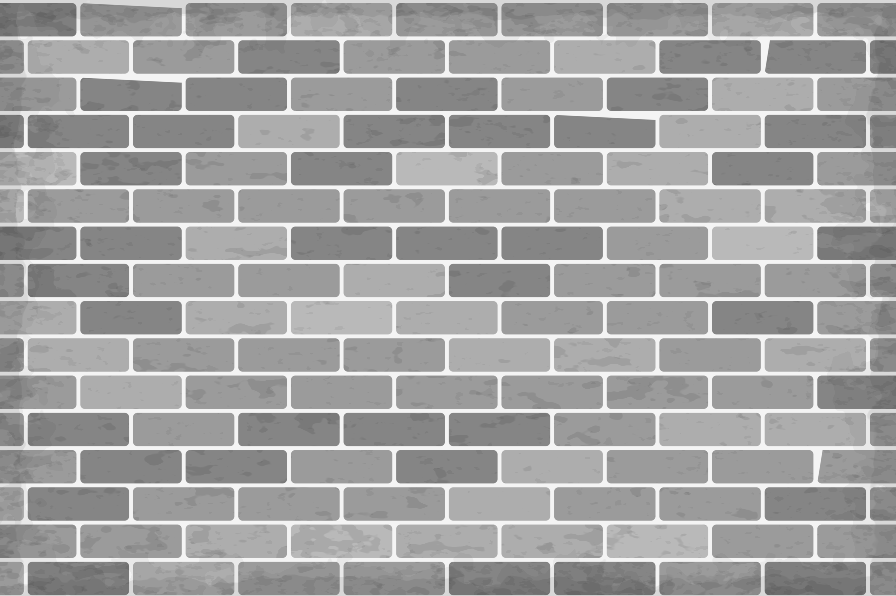
A WebGL 2 fragment shader for this texture:

```glsl
#version 300 es
precision highp float;

uniform vec2 u_resolution;
out vec4 outColor;

// Lengths are in courses: one unit is the height of one brick row.
const vec2 WALL = vec2(24.0, 16.0);
const vec2 PITCH = vec2(2.82, 1.0);
const vec2 FIRST_JOINT = vec2(0.69, 0.03);
const float HALF_JOINT = 0.052;
const float CORNER = 0.12;
const float BROKEN_SHARE = 0.045;
const float CHIP_DEPTH = 0.07;
const vec2 STAIN_SCALE = vec2(1.7, 3.4);
const float STAIN_SOFTNESS = 0.025;
const float GRIME_WIDTH = 0.55;

const vec3 MORTAR = vec3(0.955);
const vec3 BRICK_DARK = vec3(0.520);
const vec3 BRICK_MID = vec3(0.608);
const vec3 BRICK_LIGHT = vec3(0.680);
const vec3 BRICK_PALE = vec3(0.725);

float hash(vec2 p) {
    vec3 q = fract(p.xyx * vec3(0.1031, 0.1030, 0.0973));
    q += dot(q, q.yzx + 33.33);
    return fract((q.x + q.y) * q.z);
}

float noise(vec2 p) {
    vec2 i = floor(p), f = fract(p);
    f = f * f * (3.0 - 2.0 * f);
    return mix(mix(hash(i), hash(i + vec2(1, 0)), f.x),
               mix(hash(i + vec2(0, 1)), hash(i + vec2(1, 1)), f.x), f.y);
}

float fbm(vec2 p) {
    float sum = 0.0, gain = 0.55;
    for (int i = 0; i < 3; i++) {
        sum += gain * noise(p);
        p = mat2(1.7, 1.0, -1.0, 1.7) * p + 17.3;
        gain *= 0.5;
    }
    return sum;
}

float roundBox(vec2 p, vec2 halfSize, float radius) {
    vec2 d = abs(p) - halfSize + radius;
    return length(max(d, 0.0)) + min(max(d.x, d.y), 0.0) - radius;
}

// A slanted cut along one end or one long side of a brick.
float brokenEdge(vec2 p, vec2 halfSize, vec2 id) {
    vec2 side = vec2(hash(id + 41.0), hash(id + 67.0));
    side = mix(vec2(-1.0), vec2(1.0), step(0.5, side));
    bool atEnd = hash(id + 83.0) < 0.5;
    vec2 slope = atEnd ? vec2(1.0, 0.16) : vec2(0.05, 1.0);
    float reach = (atEnd ? halfSize.x : halfSize.y) - CHIP_DEPTH;
    return (dot(p, side * slope) - reach) / length(slope);
}

vec3 brickTone(float pick) {
    if (pick < 0.24) return BRICK_DARK;
    if (pick < 0.74) return BRICK_MID;
    if (pick < 0.92) return BRICK_LIGHT;
    return BRICK_PALE;
}

float patches(float value, float threshold) {
    return smoothstep(-STAIN_SOFTNESS, STAIN_SOFTNESS, value - threshold);
}

void main() {
    vec2 uv = gl_FragCoord.xy / u_resolution;
    vec2 p = vec2(uv.x, 1.0 - uv.y) * WALL;
    float pixel = WALL.y / u_resolution.y;

    // Running bond: alternate rows shift by half a brick
    vec2 cell = (p - FIRST_JOINT) / PITCH;
    float row = floor(cell.y);
    cell.x -= 0.5 * (1.0 - mod(row, 2.0));
    vec2 id = floor(cell) + 20.0;
    vec2 local = (fract(cell) - 0.5) * PITCH;

    // Brick outline, with a few broken ones
    vec2 halfSize = 0.5 * PITCH - HALF_JOINT;
    float dist = roundBox(local, halfSize, CORNER);
    if (hash(id + 29.0) < BROKEN_SHARE)
        dist = max(dist, brokenEdge(local, halfSize, id));
    float brickMask = 1.0 - smoothstep(-0.5 * pixel, 0.5 * pixel, dist);

    // Stains grow denser toward the borders of the wall
    vec2 toBorder = min(p, WALL - p);
    float border = min(toBorder.x, toBorder.y * 1.3);
    float nearBorder = 1.0 - smoothstep(0.3, 2.6, border);
    float wear = hash(id + 53.0);
    float stain = fbm(p * STAIN_SCALE + id * 7.0);
    float level = mix(0.80, 0.60, wear) - 0.10 * nearBorder;
    vec3 brick = brickTone(hash(id));
    brick *= 1.0 - 0.085 * patches(stain, level);
    float fleck = fbm(p * STAIN_SCALE * 2.2 + 61.0);
    brick *= 1.0 - 0.055 * patches(fleck, 0.73 - 0.15 * nearBorder);

    // Ragged grime around the border lies over bricks and joints
    float ragged = fbm(p * 1.6 + 9.0) - 0.5;
    float grime = patches(GRIME_WIDTH + 0.7 * ragged, border);
    grime += 0.6 * patches(GRIME_WIDTH * 1.8 + 3.2 * ragged, border);

    vec3 color = mix(MORTAR, brick, brickMask);
    color *= 1.0 - 0.07 * grime;
    outColor = vec4(color, 1.0);
}
```
